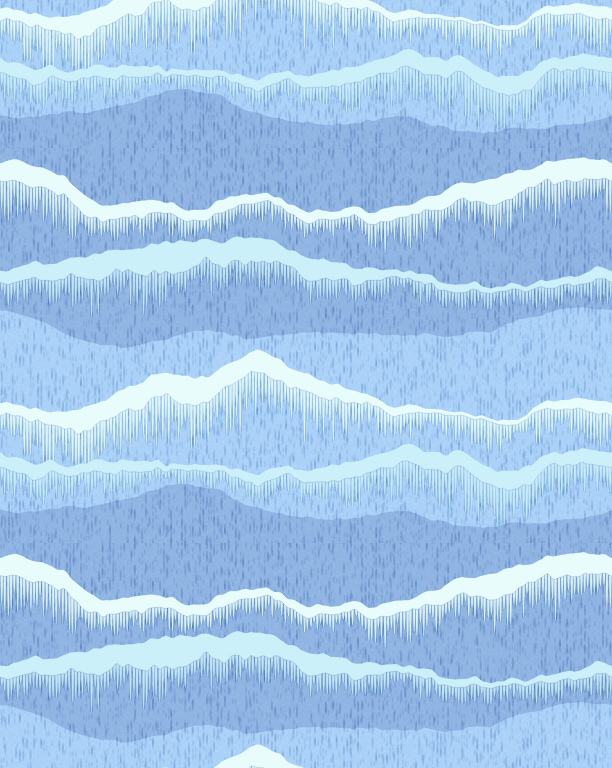
Give the GLSL for this pattern, as a Shadertoy shader.

```glsl
// Layered blue mountain ridges with pale crests that fray into fine vertical strands.

const vec3 DUSK = vec3(0.57, 0.71, 0.89);
const vec3 SKY = vec3(0.67, 0.82, 0.97);
const vec3 AQUA = vec3(0.80, 0.94, 0.98);
const vec3 SNOW = vec3(0.91, 0.99, 0.99);

float hash(vec2 p) {
    vec3 q = fract(p.xyx * 0.1031);
    q += dot(q, q.yzx + 33.33);
    return fract((q.x + q.y) * q.z);
}

// Value noise along x that wraps after the given number of cells
float wrapNoise(float x, float cells, float seed) {
    float cell = floor(x * cells);
    float f = fract(x * cells);
    float a = hash(vec2(mod(cell, cells), seed));
    float b = hash(vec2(mod(cell + 1.0, cells), seed));
    return mix(a, b, f * f * (3.0 - 2.0 * f)) - 0.5;
}

// Smooth periodic curve through twelve evenly spaced heights
float ridgeLine(float x, float h[12]) {
    int k = int(x * 12.0);
    float t = fract(x * 12.0);
    float a = h[(k + 11) % 12], b = h[k % 12], c = h[(k + 1) % 12], d = h[(k + 2) % 12];
    return b + 0.5 * t * (c - a + t * (2.0 * a - 5.0 * b + 4.0 * c - d + t * (3.0 * (b - c) + d - a)));
}

// Depth below a ridge, with small bumps added to its outline
float ridgeDepth(vec2 p, float h[12], float bump, float seed) {
    float bumps = wrapNoise(p.x, 36.0, seed) + 0.5 * wrapNoise(p.x, 85.0, seed + 1.0);
    return p.y - ridgeLine(p.x, h) - bump * bumps;
}

void paintGround(inout vec4 paint, float depth, vec3 ground, float aa) {
    paint = mix(paint, vec4(ground, 0.0), smoothstep(-aa, aa, depth));
}

// shape: mean thickness, thickness swing, x of the thickest part, strand length
void paintCrest(inout vec4 paint, vec2 p, float depth, vec3 crest, vec4 shape, float seed, float aa) {
    float swell = cos(6.2832 * (p.x - shape.z));
    float thick = shape.x + shape.y * swell;
    thick += (0.35 * thick + 3.0) * (wrapNoise(p.x, 30.0, seed + 2.0) + 0.5 * wrapNoise(p.x, 95.0, seed + 3.0));
    float below = depth - max(thick, 4.0);

    // Tapering strands, one per narrow column, each with a darker gap beside it
    float column = p.x * 190.0;
    float id = floor(column);
    float soft = 190.0 * iResolution.y / iResolution.x * aa * 0.001;
    float len = shape.w * (0.75 + 0.25 * swell) * (0.3 + 0.7 * hash(vec2(id, seed + 4.0)));
    len *= 1.0 + 0.6 * wrapNoise(p.x, 26.0, seed + 5.0);
    float taper = 1.0 - clamp(below / len, 0.0, 1.0);
    float side = abs(fract(column) - 0.4 - 0.2 * hash(vec2(id, seed + 6.0)));
    float strand = 1.0 - smoothstep(-soft, soft, side - 0.38 * sqrt(taper));
    float hang = smoothstep(-aa, aa, below) * (1.0 - smoothstep(-aa, aa, below - len));
    paint.rgb -= vec3(0.09, 0.07, 0.06) * hang * (1.0 - strand);
    paint = mix(paint, vec4(crest, 0.8), 0.85 * strand * hang);

    // Solid crest with a thin shaded lower rim
    float body = smoothstep(-aa, aa, depth) * (1.0 - smoothstep(-aa, aa, below));
    paint = mix(paint, vec4(crest, 1.0), body);
    paint.rgb -= 0.06 * (1.0 - smoothstep(0.0, 2.0 * aa, abs(below))) * smoothstep(0.0, aa, depth);
}

// Short upright scratches scattered in columns
float scratches(vec2 p, float columns, float len, float seed) {
    float column = p.x * columns;
    float id = floor(column);
    float row = p.y / len + 9.0 * hash(vec2(id, seed));
    float t = fract(row);
    float on = step(0.68, hash(vec2(id, floor(row) + seed)));
    float soft = columns / iResolution.x;
    return on * 4.0 * t * (1.0 - t) * (1.0 - smoothstep(0.12, 0.12 + soft, abs(fract(column) - 0.5)));
}

void mainImage(out vec4 fragColor, in vec2 fragCoord) {
    // x spans the width once; y runs down in thousandths of the height
    vec2 uv = fragCoord / iResolution.xy;
    vec2 p = vec2(fract(uv.x), mod((1.0 - uv.y) * 1000.0 - 193.0, 514.0) + 193.0);
    float aa = 700.0 / iResolution.y;
    vec4 paint = vec4(DUSK, 0.0); // alpha marks pale crest cover

    // Snow crest over dusk
    float d = ridgeDepth(p, float[12](210., 221., 267., 264., 270., 253., 272., 273., 267., 241., 224., 212.), 10.0, 11.0);
    paintCrest(paint, p, d, SNOW, vec4(21.0, 8.0, 0.95, 52.0), 11.0, aa);

    // Aqua crest over dusk
    d = ridgeDepth(p, float[12](349., 341., 331., 319., 315., 312., 331., 345., 354., 368., 375., 362.), 9.0, 23.0);
    paintGround(paint, d, DUSK, aa);
    paintCrest(paint, p, d, AQUA, vec4(21.0, 13.0, 0.28, 46.0), 23.0, aa);

    // Plain sky-blue slope
    d = ridgeDepth(p, float[12](402., 426., 447., 447., 432., 440., 432., 436., 437., 436., 423., 401.), 6.0, 37.0);
    paintGround(paint, d, SKY, aa);

    // Snow crest over sky blue
    d = ridgeDepth(p, float[12](525., 534., 521., 488., 487., 460., 484., 512., 529., 540., 543., 521.), 10.0, 41.0);
    paintCrest(paint, p, d, SNOW, vec4(18.0, 13.0, 0.28, 68.0), 41.0, aa);

    // Aqua crest over sky blue
    d = ridgeDepth(p, float[12](592., 603., 602., 603., 608., 612., 607., 602., 581., 592., 612., 586.), 11.0, 59.0);
    paintGround(paint, d, SKY, aa);
    paintCrest(paint, p, d, AQUA, vec4(16.0, 5.0, 0.8, 46.0), 59.0, aa);

    // Plain dusk slope
    d = ridgeDepth(p, float[12](668., 664., 658., 638., 634., 658., 672., 674., 667., 686., 683., 677.), 6.0, 67.0);
    paintGround(paint, d, DUSK, aa);

    // Scratched grain on the slopes only
    float grain = scratches(p, 170.0, 17.0, 71.0) + 0.6 * scratches(p, 230.0, 9.0, 83.0);
    float speck = hash(floor(vec2(p.x * 300.0, p.y * 0.38))) - 0.5;
    paint.rgb -= (1.0 - paint.a) * (vec3(0.11, 0.10, 0.07) * grain + 0.02 * speck);
    fragColor = vec4(paint.rgb, 1.0);
}
```
